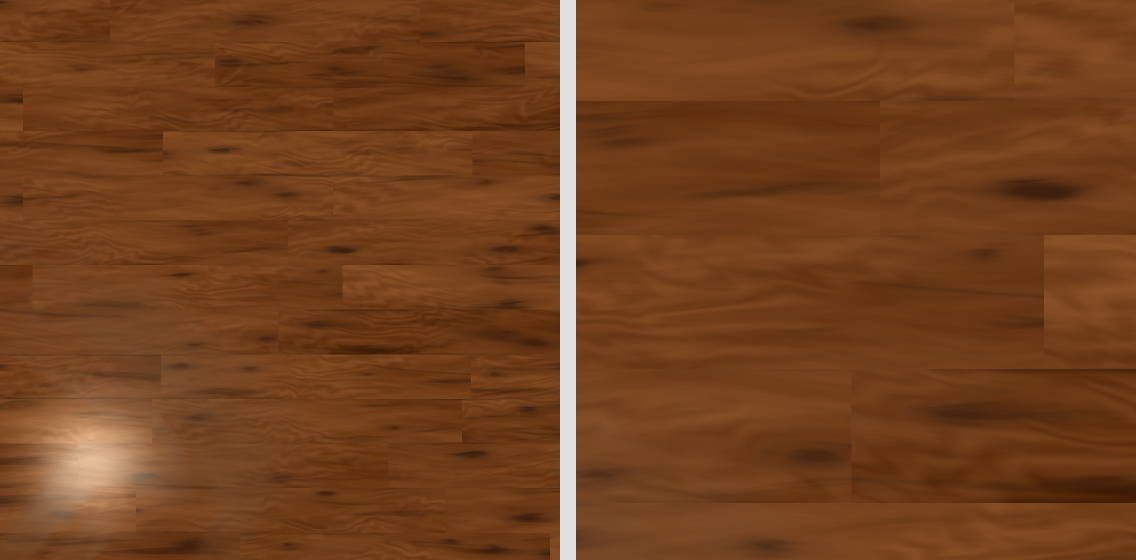
Left: the whole. Right: its middle third, enlarged.
A Shadertoy shader for this texture:

```glsl
// Glossy brown wood floor: staggered horizontal boards with grain, knots and a soft lamp reflection.

float hash(vec2 p) {
    return fract(sin(dot(p, vec2(127.1, 311.7))) * 43758.547);
}

// Layered, warped sines, roughly -1 to 1.
float waves(vec2 p) {
    float sum = 0.0, amp = 0.6;
    for (int i = 0; i < 4; i++) {
        p += 0.7 * sin(p.yx * 1.3 + float(i) * vec2(1.3, 2.7));
        sum += amp * sin(p.x) * sin(p.y);
        p = mat2(0.8, 0.6, -0.6, 0.8) * p * 1.8 + 3.1;
        amp *= 0.58;
    }
    return sum;
}

// Cellular knots: a dark core with a long faint tail, at most one per cell along the board.
float knots(vec2 q, float seed) {
    float cell = floor(q.x / 0.14), dark = 0.0;
    for (float i = -1.0; i <= 1.0; i++) {
        vec2 id = vec2(cell + i, seed);
        vec2 center = vec2((cell + i + hash(id)) * 0.14, 0.01 + 0.06 * hash(id + 5.3));
        float size = mix(0.3, 1.0, hash(id + 8.1));
        vec2 d = (q - center) / (size * vec2(0.03, 0.011));
        float core = exp(-dot(d, d));
        d *= vec2(0.4, 0.75);
        dark += step(0.5, hash(id + 2.7)) * (0.6 * core + 0.4 * exp(-dot(d, d)));
    }
    return dark;
}

vec3 floorColor(vec2 uv) {
    // Board layout: rows counted from the top, each shifted by its own amount.
    float rowPos = (1.005 - uv.y) / 0.0797;
    float row = floor(rowPos);
    float boardPos = uv.x / 0.5534 + hash(vec2(row, 4.2));
    float board = floor(boardPos);
    vec2 q = vec2(fract(boardPos) * 0.5534, fract(rowPos) * 0.0797);
    float seed = hash(vec2(board, row) + 1.9) * 40.0;

    // Grain: broad tone, fine fibres, curved growth rings and thin broken streaks.
    float broad = waves(q * vec2(6.0, 34.0) + seed);
    float fibre = waves(q * vec2(22.0, 170.0) + seed * 1.7);
    float bend = waves(q * vec2(13.0, 30.0) + seed * 2.3);
    float knot = knots(q + vec2(0.012, 0.004) * vec2(bend, fibre), seed);
    float figured = smoothstep(-0.1, 0.45, waves(q * vec2(6.0, 16.0) + seed + 9.0));
    float rings = sin(q.y * 400.0 + 10.0 * bend + 6.0 * knot) * figured;
    float crack = waves(q * vec2(9.0, 125.0) + seed * 3.1);
    float streak = smoothstep(0.1, 0.8, crack) * smoothstep(-0.35, 0.4, -broad + knot);

    float tone = 0.56 + 0.62 * (hash(vec2(seed, 6.4)) - 0.5) + 0.40 * broad
               + 0.24 * fibre + 0.20 * rings - 0.16 * (uv.y - 0.5);
    vec3 color = mix(vec3(0.36, 0.172, 0.045), vec3(0.495, 0.28, 0.125), tone);
    color *= 1.0 - 0.26 * streak;
    float stain = knot * (0.6 + 0.6 * fibre + 0.25 * rings + 0.3 * streak);
    color = mix(color, vec3(0.21, 0.10, 0.04), clamp(stain, 0.0, 0.75));

    // Row seams fade in and out; board ends show mostly by their change of tone.
    float rowGap = min(q.y, 0.0797 - q.y);
    float wear = smoothstep(0.1, 0.8, waves(vec2(uv.x * 7.0, row * 2.4 + 0.8)));
    color *= 1.0 - (0.02 + 0.24 * wear) * (1.0 - smoothstep(0.0005, 0.004, rowGap));

    // Patchy cool haze around the warm reflection.
    vec2 d = uv - vec2(0.163, 0.175);
    float haze = exp(-dot(d, d) / 0.10) * smoothstep(-0.35, 0.65, waves(uv * 9.0 + 2.0));
    color = mix(color, vec3(0.45, 0.33, 0.25), 0.6 * haze);
    float glow = exp(-dot(d, d) / 0.0105);
    return color + vec3(0.43, 0.43, 0.40) * glow * (1.0 + 0.08 * fibre);
}

void mainImage(out vec4 fragColor, in vec2 fragCoord) {
    // Four samples per pixel smooth the board edges and grain.
    vec3 sum = vec3(0.0);
    for (int i = 0; i < 4; i++) {
        vec2 shift = vec2(i % 2, i / 2) * 0.5 - 0.25;
        sum += floorColor((fragCoord + shift) / iResolution.y);
    }
    fragColor = vec4(sum / 4.0, 1.0);
}
```
